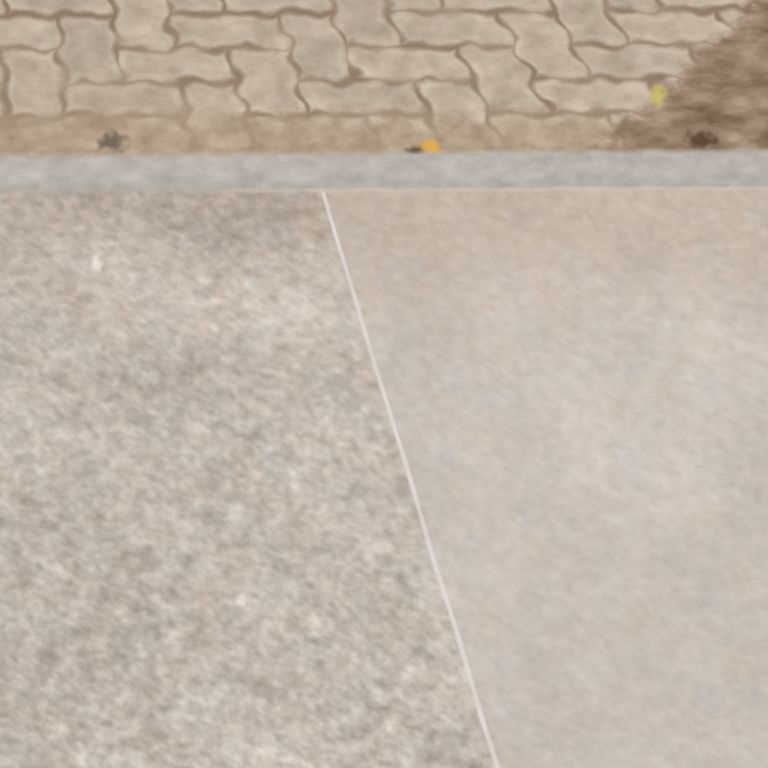
Write a Shadertoy shader that draws this texture.

```glsl
#define SLAB_LEFT vec3(0.765, 0.725, 0.682)
#define SLAB_RIGHT vec3(0.784, 0.745, 0.706)
#define KERB vec3(0.730, 0.708, 0.682)
#define PAVER vec3(0.740, 0.676, 0.606)
#define SAND vec3(0.700, 0.615, 0.520)
#define DIRT vec3(0.580, 0.490, 0.405)
#define PAVER_JOINT vec3(0.565, 0.485, 0.405)
#define SLAB_JOINT vec3(0.890, 0.855, 0.835)
#define PAVER_SIZE vec2(0.0716, 0.0443)
#define WAVE 0.055
#define GRAIN 0.20

vec2 hash2(vec2 p) {
    vec3 q = fract(p.xyx * vec3(0.1031, 0.1030, 0.0973));
    q += dot(q, q.yzx + 33.33);
    return fract((q.xx + q.yz) * q.zy);
}

float gradientNoise(vec2 p) {
    vec2 i = floor(p), f = fract(p);
    vec2 u = f * f * f * (f * (f * 6.0 - 15.0) + 10.0);
    vec2 e = vec2(0.0, 1.0);
    float a = dot(hash2(i) * 2.0 - 1.0, f);
    float b = dot(hash2(i + e.yx) * 2.0 - 1.0, f - e.yx);
    float c = dot(hash2(i + e) * 2.0 - 1.0, f - e);
    float d = dot(hash2(i + 1.0) * 2.0 - 1.0, f - 1.0);
    return mix(mix(a, b, u.x), mix(c, d, u.x), u.y);
}

float fbm(vec2 p) {
    float sum = 0.0, amp = 0.6;
    for (int i = 0; i < 4; i++) {
        sum += amp * gradientNoise(p);
        p = mat2(1.6, 1.2, -1.2, 1.6) * p + 7.3;
        amp *= 0.55;
    }
    return sum;
}

float glow(vec2 p, vec2 center, vec2 radius) {
    vec2 q = (p - center) / radius;
    return exp(-dot(q, q));
}

float fleck(vec2 p, vec2 center, vec2 radius) {
    vec2 q = (p - center) / radius;
    float wobble = 0.7 * gradientNoise(p * 110.0);
    return 1.0 - smoothstep(0.2, 1.3, length(q) + wobble);
}

// Herringbone pavers: x = distance to the nearest joint, y = tint per paver
vec2 herringbone(vec2 p) {
    float row = (0.9818 - p.y + 0.008 * (p.x - 0.286)) / PAVER_SIZE.y;
    vec2 g = vec2((p.x - 0.005) / (PAVER_SIZE.x + 0.0024 * row), row);
    g += WAVE * sin(6.2832 * g.yx) + 0.16 * gradientNoise(p * 38.0);
    vec2 cell = floor(g), f = fract(g);
    int part = int(mod(cell.x + cell.y + 1.0, 4.0));
    vec2 lo = f * PAVER_SIZE, hi = (1.0 - f) * PAVER_SIZE;
    if (part == 0) hi.x = 1.0;
    if (part == 1) { lo.x = 1.0; cell.x -= 1.0; }
    if (part == 2) hi.y = 1.0;
    if (part == 3) { lo.y = 1.0; cell.y -= 1.0; }
    return vec2(min(min(lo.x, lo.y), min(hi.x, hi.y)), hash2(cell + 40.0).x);
}

vec3 paving(vec2 p) {
    float rough = fbm(p * vec2(28.0, 40.0));
    vec2 paver = herringbone(p);
    vec3 col = PAVER * (0.97 + 0.06 * paver.y) + 0.17 * rough;

    // Joints fade in and out where sand fills them
    float wear = smoothstep(-0.35, 0.3, gradientNoise(p * 26.0 + 5.0));
    float joint = 1.0 - smoothstep(0.0, mix(0.0045, 0.0085, wear), paver.x + 0.004 * rough);
    col = mix(col, PAVER_JOINT, joint * mix(0.4, 1.0, wear));
    col += 0.025 * glow(vec2(paver.x, 0.0), vec2(0.009, 0.0), vec2(0.003, 1.0));
    float buried = smoothstep(0.870, 0.825, p.y + 0.05 * rough);
    col = mix(col, SAND + 0.2 * rough, buried * 0.8);
    col = mix(col, SAND, 0.3 * glow(p, vec2(0.15, 0.86), vec2(0.16, 0.04)));

    // Damp soil in the right corner
    float bank = 0.79 + 1.05 * (p.y - 0.81) + 0.07 * rough;
    vec3 soil = DIRT + 0.32 * fbm(p * vec2(18.0, 42.0));
    col = mix(col, soil, smoothstep(-0.025, 0.03, p.x - bank));

    // Leaves and debris
    col = mix(col, vec3(0.38, 0.33, 0.29), 0.75 * fleck(p, vec2(0.146, 0.815), vec2(0.021, 0.014)));
    col = mix(col, vec3(0.33, 0.24, 0.18), 0.8 * fleck(p, vec2(0.914, 0.818), vec2(0.024, 0.012)));
    col = mix(col, vec3(0.28, 0.20, 0.13), 0.85 * fleck(p, vec2(0.543, 0.803), vec2(0.015, 0.007)));
    col = mix(col, vec3(0.88, 0.67, 0.30), fleck(p, vec2(0.560, 0.807), vec2(0.014, 0.012)));
    col = mix(col, vec3(0.78, 0.73, 0.43), fleck(p, vec2(0.856, 0.876), vec2(0.013, 0.015)));
    return col;
}

vec3 slabs(vec2 p, float px) {
    float across = p.x - mix(0.648, 0.420, p.y / 0.75);
    float right = smoothstep(-0.012, 0.012, across);
    float near = 1.0 - p.y / 0.75;
    vec2 q = mat2(0.88, 0.48, -0.48, 0.88) * p * vec2(1.0, 1.1);
    float cloud = fbm(q * 8.0 + 3.0);
    float speckle = fbm(q * mix(46.0, 36.0, near) + 11.0);
    float grit = gradientNoise(q * vec2(75.0, 105.0));
    vec3 col = mix(SLAB_LEFT, SLAB_RIGHT, right);
    col += cloud * mix(0.12, 0.06, right);
    col += (speckle + 0.4 * grit) * GRAIN * mix(0.8 + 0.4 * near, 0.38, right);
    col += vec3(0.025, 0.0, -0.025) * fbm(q * 18.0 + 29.0);

    // Broad stains and worn patches
    col += (1.0 - right) * (0.055 * glow(p, vec2(0.28, 0.60), vec2(0.13, 0.06))
        + 0.045 * glow(p, vec2(0.12, 0.66), vec2(0.10, 0.05))
        - 0.045 * glow(p, vec2(0.25, 0.52), vec2(0.12, 0.04))
        - 0.040 * glow(p, vec2(0.0, 0.18), vec2(0.16, 0.25)));
    col += right * 0.025 * glow(p, vec2(0.83, 0.50), vec2(0.22, 0.22));
    vec3 stain = mix(vec3(0.050, 0.058, 0.066), vec3(0.018, 0.035, 0.052), right);
    col -= stain * smoothstep(0.52, 0.75, p.y);
    col += 0.16 * fleck(p, vec2(0.126, 0.656), vec2(0.009));
    col += 0.13 * fleck(p, vec2(0.313, 0.218), vec2(0.008));

    // Thin pale seam, widening toward the viewer and fading unevenly
    float halfWidth = mix(0.0030, 0.0048, near);
    float seam = 1.0 - smoothstep(0.0006, halfWidth + px, abs(across + 0.003 * gradientNoise(p * 9.0)));
    float strength = 0.85 + 0.4 * gradientNoise(p * 28.0);
    return mix(col, SLAB_JOINT, clamp(seam * strength, 0.0, 1.0));
}

void mainImage(out vec4 fragColor, in vec2 fragCoord) {
    vec2 p = fragCoord / iResolution.xy;
    float px = 1.0 / iResolution.y;
    float kerbTop = 0.796 + 0.008 * p.x + 0.005 * gradientNoise(p * 30.0);
    float kerbFoot = 0.750 + 0.005 * p.x + 0.003 * gradientNoise(p * 24.0);

    // Kerb between the slabs and the paving
    vec3 kerb = KERB + 0.14 * fbm(p * vec2(30.0, 50.0));
    kerb -= 0.03 * smoothstep(0.025, 0.0, p.y - kerbFoot);
    vec3 col = mix(slabs(p, px), kerb, smoothstep(-0.005, 0.005 + px, p.y - kerbFoot));
    col = mix(col, paving(p), smoothstep(-0.005, 0.005 + px, p.y - kerbTop));
    float rim = 1.0 - smoothstep(0.0004, 0.0034 + px, abs(p.y - kerbFoot));
    float rimFade = smoothstep(0.15, 0.45, p.x) * (0.5 + 0.6 * gradientNoise(p * 17.0));
    col = mix(col, vec3(0.83, 0.775, 0.735), rim * rimFade);
    fragColor = vec4(clamp(col, 0.0, 1.0), 1.0);
}
```
